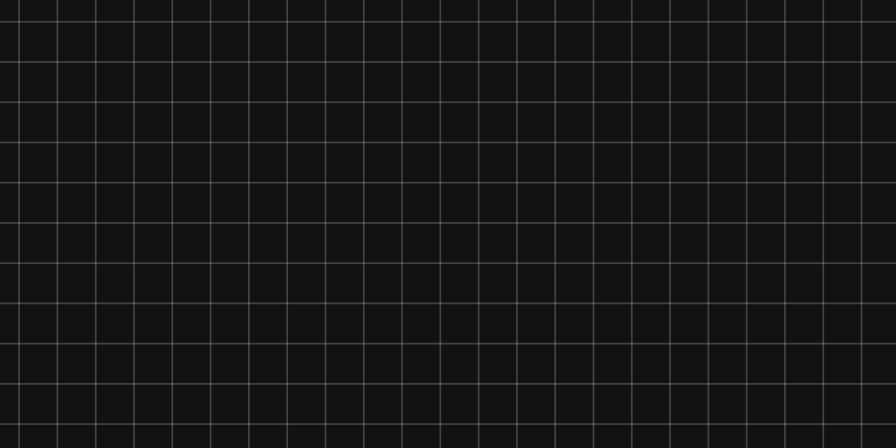
Write a Shadertoy shader that draws this pattern.

```glsl
// Thin translucent white grid on a near-black ground.

// Box-filtered coverage of a line, given the distance to its centre.
float lineCoverage(float dist, float width, float pixel) {
    return clamp(0.5 + (0.5 * width - dist) / pixel, 0.0, min(1.0, width / pixel));
}

// Distance along each axis to the nearest repeated line.
vec2 gridDistance(vec2 p, vec2 firstLine, vec2 spacing) {
    vec2 cell = (p - firstLine) / spacing;
    return abs(fract(cell + 0.5) - 0.5) * spacing;
}

void mainImage(out vec4 fragColor, in vec2 fragCoord) {
    // Canvas height is one unit.
    float pixel = 1.0 / iResolution.y;
    vec2 p = fragCoord * pixel;

    // Cells are slightly taller than wide.
    vec2 dist = gridDistance(p, vec2(0.0427, 0.0534), vec2(0.08547, 0.0898));
    float vertical = lineCoverage(dist.x, 0.0039, pixel);
    float horizontal = lineCoverage(dist.y, 0.0039, pixel);

    // Blending each direction separately brightens the crossings.
    vec3 color = vec3(0.068);
    color = mix(color, vec3(1.0), 0.2 * vertical);
    color = mix(color, vec3(1.0), 0.2 * horizontal);

    fragColor = vec4(color, 1.0);
}
```
